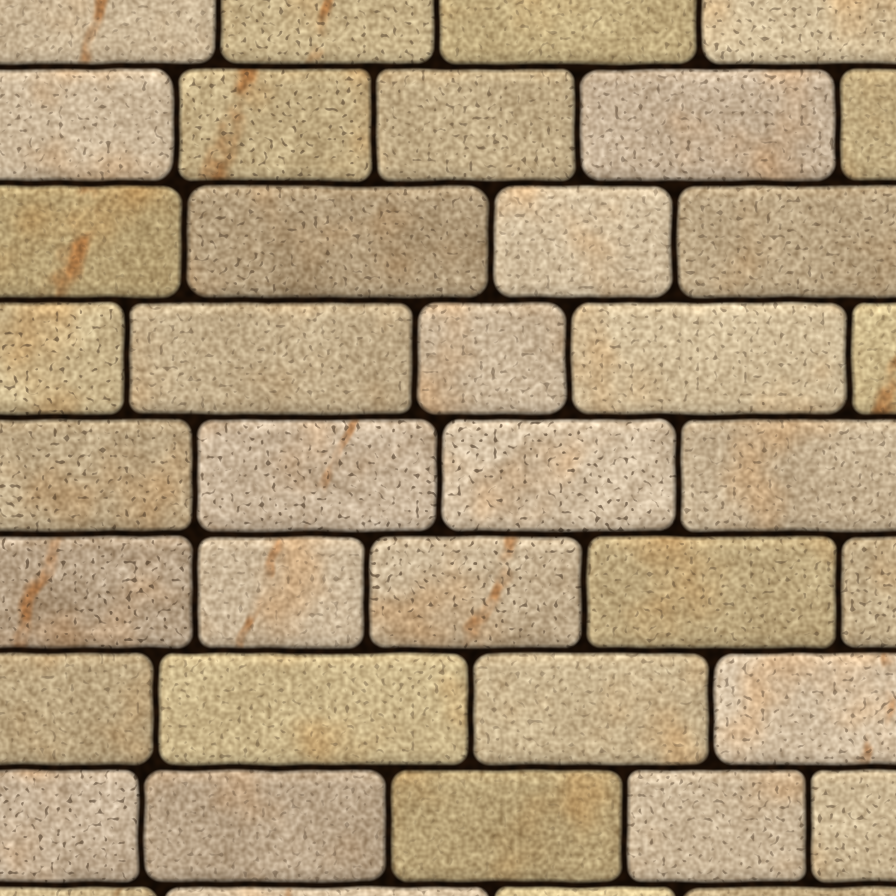
Write a WebGL 1 fragment shader that draws this texture.

```glsl
precision highp float;
// Tumbled sandstone wall: courses of rounded blocks with dark, tight joints.
// Rows alternate between long and short blocks whose joints are jittered by a
// hash; gradient noise supplies the grain, pits, bedding veins and rust stains.

uniform vec2 u_resolution;

#define ROW_HEIGHT 0.1304
#define TOP_JOINT 0.9258
#define LONG_PITCH 0.293
#define SHORT_PITCH 0.247
#define JOINT_JITTER 0.36
#define HALF_GAP 0.0027
#define BEVEL 0.017
#define GRAIN_SCALE 185.0
#define GRAIN_STRENGTH 0.46
#define STAIN_SHARE 0.42

const vec3 DARK_SAND = vec3(0.51, 0.43, 0.32);
const vec3 PALE_SAND = vec3(0.88, 0.83, 0.73);
const vec3 RUST = vec3(0.66, 0.41, 0.20);
const vec3 PIT = vec3(0.29, 0.22, 0.15);
const vec3 JOINT = vec3(0.09, 0.05, 0.02);

vec3 hash3(vec2 p) {
    vec3 q = fract(p.xyx * vec3(0.1031, 0.1030, 0.0973));
    q += dot(q, q.yxz + 33.33);
    return fract((q.xxy + q.yzz) * q.zyx);
}

float gradientDot(vec2 cell, vec2 offset) {
    float angle = 6.2832 * hash3(cell).x;
    return dot(vec2(cos(angle), sin(angle)), offset);
}

// Gradient noise, scaled to roughly -1..1
float noise(vec2 p) {
    vec2 i = floor(p), f = fract(p);
    vec2 w = f * f * f * (f * (f * 6.0 - 15.0) + 10.0);
    vec2 e = vec2(0.0, 1.0);
    float low = mix(gradientDot(i, f), gradientDot(i + e.yx, f - e.yx), w.x);
    float high = mix(gradientDot(i + e, f - e), gradientDot(i + e.yy, f - e.yy), w.x);
    return 1.4 * mix(low, high, w.y);
}

float fbm(vec2 p) {
    float sum = 0.0, amplitude = 0.6;
    for (int k = 0; k < 3; k++) {
        sum += amplitude * noise(p);
        p = mat2(1.6, 1.2, -1.2, 1.6) * p + 7.3;
        amplitude *= 0.5;
    }
    return sum;
}

// Position of the vertical joint at the left of block i
float jointX(float i, float row, float start, float pitch) {
    float shift = hash3(vec2(i, row) + 41.0).y - 0.5;
    return start + pitch * (i + JOINT_JITTER * shift);
}

float roundedBox(vec2 p, vec2 halfSize, float radius) {
    vec2 q = abs(p) - halfSize + radius;
    return length(max(q, 0.0)) + min(max(q.x, q.y), 0.0) - radius;
}

// Surface of one block; p is measured from its centre
vec3 stoneColor(vec2 uv, vec2 p, vec2 halfSize, vec3 traits, vec3 marks) {
    vec2 local = uv + 3.0 * traits.xy;
    float grain = 0.6 * noise(uv * GRAIN_SCALE)
                + 0.5 * noise(mat2(0.8, 0.6, -0.6, 0.8) * uv * GRAIN_SCALE * 0.57);
    float mottling = fbm(local * 13.0);

    // Bedding veins follow a tilted direction in some blocks
    float tilt = mix(-0.6, 1.5, marks.z);
    vec2 along = vec2(cos(tilt), sin(tilt));
    vec2 bed = vec2(dot(local, along), dot(local, vec2(-along.y, along.x)));
    float veins = noise(vec2(bed.x * 9.0, bed.y * 48.0 + mottling * 1.5));
    veins *= smoothstep(0.5, 0.95, traits.z);

    float tone = 0.64 + 0.38 * (traits.x - 0.5) + 0.20 * mottling
               + GRAIN_STRENGTH * grain + 0.20 * veins;
    vec3 color = mix(DARK_SAND, PALE_SAND, clamp(tone, -0.4, 1.15));
    color *= mix(vec3(1.01, 0.98, 0.98), vec3(1.03, 1.0, 0.87), traits.y);

    // Warm clouds, and a ragged rust streak across a share of the blocks
    float warm = smoothstep(0.0, 0.8, fbm(local * 9.0 + 21.0));
    color = mix(color, color * vec3(1.02, 0.87, 0.70), 0.6 * warm);
    float streakX = (marks.y - 0.5) * 1.3 * halfSize.x + p.y * 0.35 + 0.022 * mottling;
    float width = mix(0.007, 0.024, marks.z);
    float streak = 1.0 - smoothstep(0.2, 1.0, abs(p.x - streakX) / width);
    streak *= smoothstep(-0.35, 0.4, fbm(local * 22.0 + 5.0));
    streak *= step(marks.x, STAIN_SHARE);
    color = mix(color, RUST * (0.95 + 0.3 * grain), 0.72 * streak);

    // Open pores, denser on rough blocks
    float pores = smoothstep(0.32, 0.75, noise(local * 150.0) + 0.2 * mottling);
    return mix(color, PIT, pores * mix(0.15, 0.65, traits.z));
}

void main() {
    vec2 uv = gl_FragCoord.xy / u_resolution.y;
    vec2 wall = uv + 0.0016 * vec2(noise(uv * 24.0), noise(uv * 21.0 + 50.0));

    // Course and block that hold this point
    float row = floor((TOP_JOINT - wall.y) / ROW_HEIGHT);
    float isLong = mod(row, 2.0);
    float pitch = mix(SHORT_PITCH, LONG_PITCH, isLong);
    float start = mix(0.184, 0.216, isLong);
    float i = floor((wall.x - start) / pitch);
    if (wall.x < jointX(i, row, start, pitch)) i -= 1.0;
    else if (wall.x > jointX(i + 1.0, row, start, pitch)) i += 1.0;
    float left = jointX(i, row, start, pitch);
    float right = jointX(i + 1.0, row, start, pitch);

    vec3 traits = hash3(vec2(i, row) + 13.0);
    vec3 marks = hash3(vec2(i, row) + 87.0);
    vec2 halfSize = 0.5 * vec2(right - left, ROW_HEIGHT) - HALF_GAP;
    vec2 p = wall - vec2(0.5 * (left + right), TOP_JOINT - (row + 0.5) * ROW_HEIGHT);
    float d = roundedBox(p, halfSize, mix(0.014, 0.023, marks.y));

    // Worn bevel: lit from above left, shaded just before the joint
    vec3 stone = stoneColor(uv, p, halfSize, traits, marks);
    vec2 slope = sign(p) * max(abs(p) - halfSize + BEVEL, 0.0) / BEVEL;
    stone *= 1.0 + 0.17 * dot(slope, vec2(-0.35, 1.0));
    stone *= mix(0.58, 1.0, smoothstep(0.0, 0.0055, -d));

    float soft = 0.0009 + 0.7 / u_resolution.y;
    vec3 gap = JOINT * (1.0 + 0.5 * noise(uv * 90.0));
    gl_FragColor = vec4(mix(stone, gap, smoothstep(-soft, soft, d)), 1.0);
}
```
